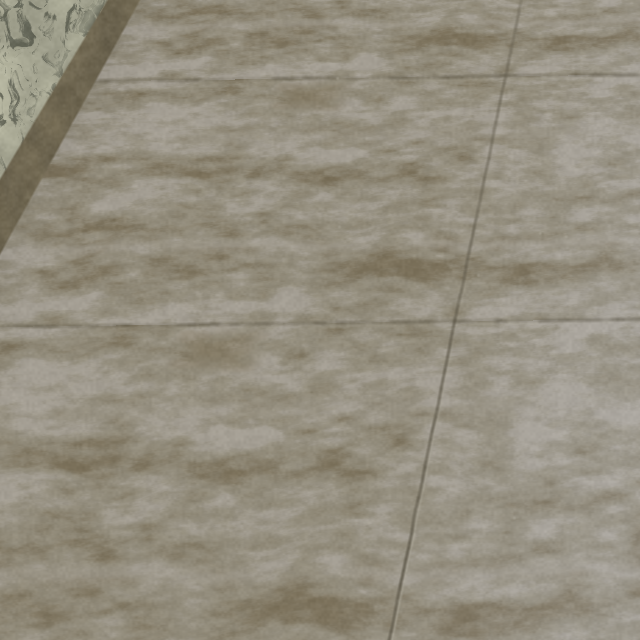
This texture is drawn by a WebGL 1 fragment shader. Its source:

```glsl
precision highp float;
// Travertine floor tiles in perspective, with a skirting and speckled wall at the upper left.
uniform vec2 u_resolution;

const vec3 STONE_LIGHT = vec3(0.645, 0.623, 0.580);
const vec3 STONE_MID   = vec3(0.575, 0.551, 0.486);
const vec3 STONE_BROWN = vec3(0.470, 0.428, 0.338);
const vec3 JOINT_DARK  = vec3(0.400, 0.375, 0.310);
const vec3 JOINT_LIGHT = vec3(0.660, 0.640, 0.580);
const vec3 SKIRTING    = vec3(0.430, 0.397, 0.313);
const vec3 WALL_CREAM  = vec3(0.670, 0.670, 0.590);
const vec3 WALL_FLECK  = vec3(0.340, 0.350, 0.300);
const float HORIZON = 2.72;      // height where the column joints meet
const float ROW_DEPTH = 0.093;   // depth of one tile row

float hash(vec2 p) {
  return fract(sin(dot(p, vec2(12.99, 78.23))) * 4375.85);
}

float noise(vec2 p) {
  vec2 i = floor(p), f = fract(p);
  f = f * f * (3.0 - 2.0 * f);
  return mix(mix(hash(i), hash(i + vec2(1.0, 0.0)), f.x),
             mix(hash(i + vec2(0.0, 1.0)), hash(i + vec2(1.0, 1.0)), f.x), f.y);
}

float fbm(vec2 p) {
  float sum = 0.0, amp = 0.50;
  for (int i = 0; i < 5; i++) {
    sum += amp * noise(p);
    p = p * 2.03 + vec2(17.3, 9.1);
    amp *= 0.54;
  }
  return sum;
}

float band(float t, float centre, float width) {
  float d = (t - centre) / width;
  return exp(-d * d);
}

// Soft line that fades from its centre
float stroke(float dist, float halfWidth, float aa) {
  return 1.0 - smoothstep(0.0, halfWidth + aa, abs(dist));
}

// Sparse round marks, one candidate in each cell
float specks(vec2 p, float chance, float radius) {
  vec2 cell = floor(p);
  vec2 centre = 0.25 + 0.5 * vec2(hash(cell + 3.7), hash(cell + 41.2));
  float dotMask = 1.0 - smoothstep(0.0, radius, length(fract(p) - centre));
  return dotMask * step(hash(cell + 77.0), chance);
}

// Stone face: tile.x runs across, tile.y from back to front; the print recurs in each row
vec3 travertine(vec2 tile, float row) {
  vec2 warped = tile + vec2(0.0, 0.025 * (noise(tile * vec2(7.0, 4.0) + 8.0) - 0.5));
  float left = 1.0 - smoothstep(-0.35, 0.0, tile.x);
  float front = smoothstep(-0.85, -0.65, tile.x);
  float streaks = 0.35 * band(warped.y, 0.10, 0.07)
                + (0.3 + 0.7 * left) * band(warped.y, 0.43, 0.06)
                + (0.2 + 0.5 * left) * band(warped.y, 0.64, 0.05)
                + (0.5 + 0.5 * front) * band(warped.y, 0.82, 0.07);
  float clouds = fbm(warped * vec2(6.0, 13.0) + vec2(60.0, 20.0));
  float blots = fbm(warped * vec2(17.0, 30.0) + vec2(90.0, 50.0));
  float wear = noise(tile * vec2(5.0, 8.0) + vec2(30.0 + row * 13.0, 70.0)) - 0.5;
  float tone = 0.40 * clouds + 0.60 * blots + 0.19 * (streaks - 0.32) + 0.06 * wear;
  tone -= 0.03 * smoothstep(-0.1, 0.1, tile.x);
  vec3 stone = mix(STONE_LIGHT, STONE_MID, smoothstep(0.30, 0.54, tone));
  stone = mix(stone, STONE_BROWN, 0.9 * smoothstep(0.50, 0.85, tone));
  float pale = band(warped.y, 0.72, 0.02) + 0.6 * band(warped.y, 0.27, 0.04);
  stone = mix(stone, STONE_LIGHT, 0.45 * pale * smoothstep(0.3, 0.6, clouds));

  // Brown block near the back edge, ragged in outline
  vec2 patchDist = abs(tile - vec2(-0.47, 0.085)) - vec2(0.065, 0.05);
  float edge = max(patchDist.x, patchDist.y) + 0.12 * (blots - 0.5);
  float block = 1.0 - smoothstep(-0.025, 0.025, edge);
  return mix(stone, STONE_BROWN * 1.05, block * (0.25 + 0.6 * blots));
}

vec3 wallStone(vec2 uv) {
  vec2 p = uv * vec2(95.0, 50.0) + 3.0 * vec2(noise(uv * 45.0), noise(uv * 45.0 + 19.0));
  float fleck = smoothstep(0.54, 0.74, fbm(p + 12.0));
  vec3 base = WALL_CREAM * (0.86 + 0.24 * noise(uv * 20.0));
  return mix(base, WALL_FLECK, 0.8 * fleck);
}

void main() {
  vec2 uv = gl_FragCoord.xy / u_resolution;
  float aa = 1.0 / min(u_resolution.x, u_resolution.y);

  // Perspective tile coordinates
  float y = uv.y - 0.012 * (uv.x - 0.3);
  float range = HORIZON - y;
  float columnDist = uv.x - (0.608 + 0.206 * uv.y);
  float u = columnDist / (0.94 - 0.345 * uv.y);
  float v = (1.0 / range - 0.449) / ROW_DEPTH;
  vec3 colour = travertine(vec2(u, 1.0 - fract(v)), floor(v));

  // Joints: faint broken rows, firmer columns with a worn lip
  float wobble = 0.002 * (noise(uv * 25.0) - 0.5);
  float rowDist = (fract(v + 0.5) - 0.5) * ROW_DEPTH * range * range + wobble;
  float wear = noise(uv * vec2(60.0, 30.0) + 5.0);
  float gap = smoothstep(0.15, 0.8, wear);
  float lipRow = (1.0 - gap) * smoothstep(0.45, 0.75, uv.x);
  colour = mix(colour, JOINT_LIGHT, 0.5 * lipRow * stroke(rowDist + 0.004, 0.003, aa));
  colour = mix(colour, JOINT_DARK, (0.22 + 0.38 * gap) * stroke(rowDist, 0.0042, aa));
  float lip = 0.5 * (1.0 - smoothstep(0.1, 0.65, uv.y));
  colour = mix(colour, JOINT_LIGHT, lip * stroke(columnDist + wobble - 0.004, 0.003, aa));
  float cut = (0.95 - 0.5 * uv.y) * (0.65 + 0.35 * wear);
  colour = mix(colour, JOINT_DARK * 0.93, cut * stroke(columnDist + wobble, 0.0034, aa));

  // Pits, grit and cool light from the right
  colour = mix(colour, JOINT_DARK * 0.7, 0.8 * specks(uv * 17.0, 0.012, 0.08));
  colour = mix(colour, JOINT_LIGHT, 0.5 * specks(uv * 29.0 + 31.0, 0.015, 0.12));
  colour += vec3(0.034, 0.040, 0.058) * smoothstep(0.4, 1.0, uv.x - 0.35 * uv.y);

  // Skirting and wall
  float floorEdge = uv.x - (-0.332 + 0.551 * uv.y);
  float wallEdge = uv.x - (-0.432 + 0.60 * uv.y);
  float blur = aa + 0.0012;
  colour *= 1.0 - 0.05 * exp(-max(floorEdge, 0.0) * 25.0);
  vec3 skirt = SKIRTING * (0.84 + 0.32 * fbm(uv * vec2(35.0, 20.0)));
  colour = mix(skirt, colour, smoothstep(-blur, blur, floorEdge));
  vec3 wall = mix(wallStone(uv), WALL_CREAM * 1.05, 0.5 * band(wallEdge, -0.014, 0.012));
  colour = mix(wall, colour, smoothstep(-blur, blur, wallEdge));

  // Fine mineral grain
  colour += 0.034 * (noise(uv * 230.0) - 0.5) + 0.030 * (noise(uv * vec2(90.0, 130.0)) - 0.5);
  gl_FragColor = vec4(colour, 1.0);
}
```
